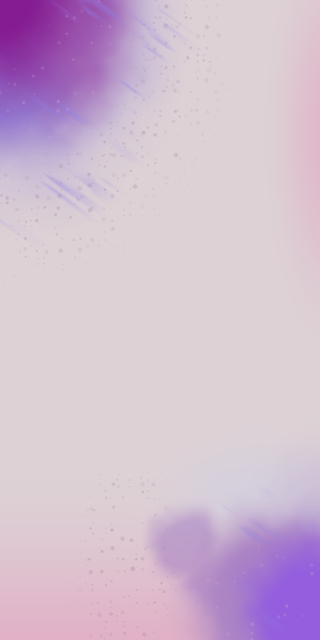
Reproduce this background procedurally as a WebGL 1 fragment shader.

```glsl
precision highp float;
// Pale rose paper with purple watercolor in two opposite corners.
// Soft elliptical washes are warped by fractal noise, then overlaid with
// slanted blue brush streaks and scattered pigment specks.
uniform vec2 u_resolution;

const vec3 PAPER = vec3(0.865, 0.820, 0.836);
const vec3 PINK = vec3(0.885, 0.670, 0.770);
const vec3 PLUM = vec3(0.520, 0.110, 0.570);
const vec3 ORCHID = vec3(0.620, 0.370, 0.700);
const vec3 PERIWINKLE = vec3(0.570, 0.450, 0.800);
const vec3 LAVENDER = vec3(0.740, 0.690, 0.840);
const vec3 MAUVE = vec3(0.670, 0.520, 0.770);
const vec3 VIOLET = vec3(0.580, 0.370, 0.870);
const vec3 HAZE = vec3(0.825, 0.815, 0.875);
const vec3 STREAK = vec3(0.570, 0.500, 0.900);
const vec3 SPECK = vec3(0.660, 0.560, 0.670);
const vec3 FLECK = vec3(0.840, 0.650, 0.830);
const float WARP = 0.14;
const float STREAK_ANGLE = -0.62;

float hash(vec2 p) {
  vec3 q = fract(vec3(p.xyx) * 0.1031);
  q += dot(q, q.yzx + 33.33);
  return fract((q.x + q.y) * q.z);
}

float noise(vec2 p) {
  vec2 i = floor(p);
  vec2 f = fract(p);
  f = f * f * (3.0 - 2.0 * f);
  return mix(mix(hash(i), hash(i + vec2(1.0, 0.0)), f.x),
             mix(hash(i + vec2(0.0, 1.0)), hash(i + 1.0), f.x), f.y);
}

float fbm(vec2 p) {
  float sum = 0.0;
  float gain = 0.5;
  for (int i = 0; i < 4; i++) {
    sum += gain * noise(p);
    p = p * 2.03 + 7.1;
    gain *= 0.5;
  }
  return sum;
}

// Soft ellipse: 1 at its center, 0 at its radius.
float wash(vec2 p, vec2 center, vec2 radius) {
  return 1.0 - smoothstep(0.0, 1.0, length((p - center) / radius));
}

// One round dot per grid cell, with random place, size and strength.
float specks(vec2 p, float cells, float density) {
  vec2 id = floor(p * cells);
  vec2 spot = 0.3 + 0.4 * vec2(hash(id + 11.0), hash(id + 37.0));
  float radius = mix(0.09, 0.25, hash(id + 53.0));
  float dot1 = 1.0 - smoothstep(radius * 0.4, radius + 0.08, length(fract(p * cells) - spot));
  return dot1 * step(hash(id + 71.0), density) * mix(0.35, 1.0, hash(id + 89.0));
}

void main() {
  // The canvas spans 1 across and 2 upward.
  vec2 p = gl_FragCoord.xy / u_resolution * vec2(1.0, 2.0);
  vec2 warp = vec2(fbm(p * 4.5), fbm(p * 4.5 + 31.0)) - 0.47;
  vec2 w = p + WARP * warp;

  // Paper with pink rising from the bottom and glowing at the right edge
  vec3 color = mix(PAPER, PINK, 0.95 * pow(1.0 - smoothstep(-0.12, 0.58, p.y), 1.3));
  color = mix(color, PINK, 0.72 * wash(p, vec2(1.04, 1.58), vec2(0.23, 0.72)));

  // Top left wash: plum, then orchid or periwinkle, then lavender
  vec2 fromCorner = vec2(w.x / 0.62, (2.0 - w.y) / 0.73);
  float d = length(fromCorner);
  float below = smoothstep(-0.2, 0.45, fromCorner.y - fromCorner.x);
  vec3 middle = mix(ORCHID, PERIWINKLE, below);
  vec3 ink = mix(PLUM, middle, smoothstep(0.13, 0.56, d));
  ink = mix(ink, LAVENDER, smoothstep(0.48, 0.82, d));
  color = mix(color, ink, 1.0 - smoothstep(0.50, 1.06, d));

  // Bottom right wash: pale haze, mauve cloud, detached puff, violet core
  color = mix(color, HAZE, 0.75 * wash(w, vec2(0.78, 0.44), vec2(0.34, 0.25)));
  color = mix(color, LAVENDER, 0.85 * wash(w, vec2(1.06, 0.32), vec2(0.30, 0.40)));
  float cloud = wash(w, vec2(0.90, 0.10), vec2(0.42, 0.42));
  color = mix(color, MAUVE, smoothstep(0.0, 0.55, cloud));
  float puff = wash(w, vec2(0.59, 0.31), vec2(0.15, 0.16));
  puff = max(puff, 0.8 * wash(w, vec2(0.66, 0.21), vec2(0.16, 0.16)));
  color = mix(color, MAUVE, 0.62 * smoothstep(0.0, 0.7, puff));
  float core = wash(w, vec2(0.99, 0.08), vec2(0.32, 0.36));
  color = mix(color, VIOLET, smoothstep(0.0, 0.65, core));

  // Slanted dry brush streaks within both washes
  float c = cos(STREAK_ANGLE);
  float s = sin(STREAK_ANGLE);
  vec2 along = vec2(c * p.x + s * p.y, c * p.y - s * p.x);
  float bristles = smoothstep(0.50, 0.85, noise(along * vec2(9.0, 75.0)));
  float patches = smoothstep(0.50, 0.72, noise(along * vec2(6.0, 15.0) + 4.0));
  float upperZone = smoothstep(0.20, 0.45, d) * (1.0 - smoothstep(0.75, 1.10, d));
  float lowerZone = wash(p, vec2(0.88, 0.25), vec2(0.34, 0.34));
  color = mix(color, STREAK, 0.38 * bristles * patches * max(upperZone, lowerZone));

  // Dark specks beyond the washes and light flecks inside them
  float upperBand = smoothstep(0.60, 0.85, d) * (1.0 - smoothstep(0.98, 1.32, d));
  float lowerBand = wash(p, vec2(0.40, 0.24), vec2(0.22, 0.46));
  float scatter = max(upperBand, smoothstep(0.0, 0.5, lowerBand));
  float dust = max(specks(p, 30.0, 0.28), specks(p + 3.7, 52.0, 0.24));
  color = mix(color, SPECK, 0.42 * dust * scatter);
  float inside = max(upperZone, smoothstep(0.0, 0.4, cloud));
  color = mix(color, FLECK, 0.36 * specks(p + 9.2, 38.0, 0.17) * inside);

  gl_FragColor = vec4(color, 1.0);
}
```
